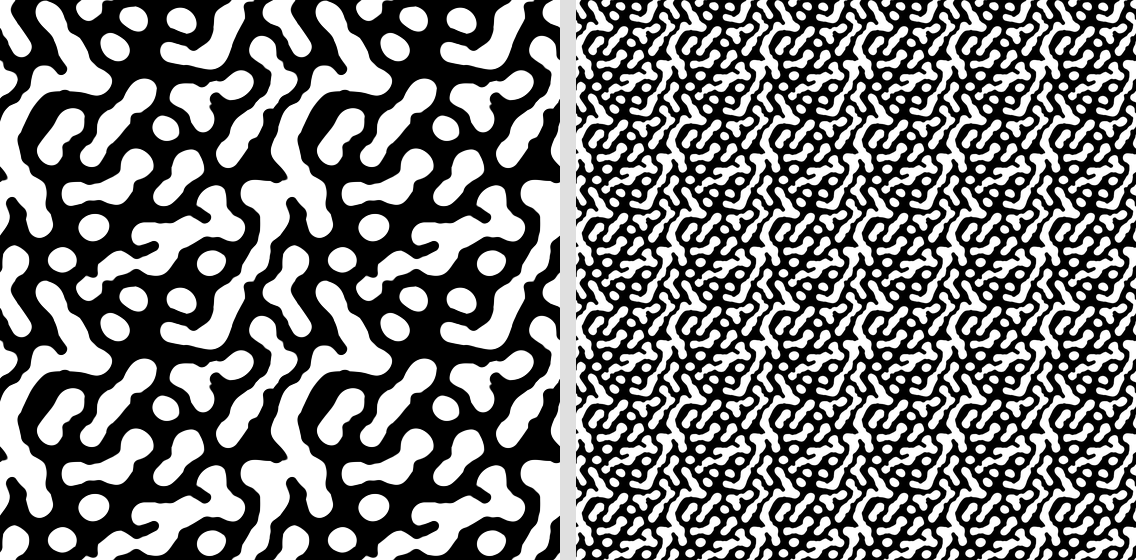
Left: one tile. Right: repeated 3 by 3.
Give the GLSL for this pattern, as a Shadertoy shader.

```glsl
// Seamless labyrinth of rounded white worms and dots on black.
#define REPEATS 2.0            // tiles across and down
#define GRID ivec2(6, 8)       // nodes per tile, even number of rows
#define SEED 7u
#define JITTER 0.36            // node scatter, in cells
#define LINK 0.74              // chance that a node tries to join a neighbour
#define RADIUS 0.046           // half width of a stroke, in tiles
#define BULGE 0.012            // swelling of dots and chain ends
#define GAP 0.036              // least clearance between worms
#define BARRIER 0.018          // half width of gaps inside bends
#define BLEND 0.011            // rounding of joints and corners
#define WARP 0.014             // bend of the whole lattice

const vec3 INK = vec3(1.0);
const vec3 GROUND = vec3(0.0);
const float TAU = 6.2831853;
const int SPAN = 5;
const int COUNT = SPAN * SPAN;

// Integer hash of a cell, wrapped to the tile
vec3 hash3(ivec2 cell) {
    uvec3 v = uvec3(uvec2((cell + GRID * 8) % GRID), SEED);
    v = v * 1664525u + 1013904223u;
    v.x += v.y * v.z; v.y += v.z * v.x; v.z += v.x * v.y;
    v ^= v >> 16u;
    v.x += v.y * v.z; v.y += v.z * v.x; v.z += v.x * v.y;
    return vec3(v >> 8u) / 16777216.0;
}

// Jittered node on a staggered lattice
vec2 nodePosition(ivec2 cell) {
    vec2 scatter = (hash3(cell).xy - 0.5) * JITTER;
    vec2 stagger = vec2(0.5 * float(cell.y & 1), 0.0);
    return (vec2(cell) + 0.5 + stagger + scatter) / vec2(GRID);
}

// Neighbours: 0 right, 1 upper right, 2 upper left
ivec2 neighbour(ivec2 cell, int side) {
    return cell + (side == 0 ? ivec2(1, 0) : ivec2((cell.y & 1) + 1 - side, 1));
}

// Side a node wants to join, 3 for none
int wantedSide(ivec2 cell) {
    float pick = hash3(cell).z / LINK;
    return pick >= 1.0 ? 3 : pick < 0.28 ? 0 : pick < 0.64 ? 1 : 2;
}

// One outgoing link per node avoids closed loops; sharp forks are dropped
ivec2 nextNode(ivec2 cell) {
    int side = wantedSide(cell);
    bool fork = side == 2 && wantedSide(cell - ivec2(1, 0)) == 1;
    return side == 3 || fork ? cell : neighbour(cell, side);
}

// Last node of a chain identifies its worm
ivec2 wormId(ivec2 cell) {
    for (int i = 0; i < 16; i++) {
        ivec2 next = nextNode(cell);
        if (next == cell) break;
        cell = next;
    }
    return cell;
}

float segmentDistance(vec2 p, vec2 a, vec2 b) {
    vec2 pa = p - a, ba = b - a;
    float t = clamp(dot(pa, ba) / max(dot(ba, ba), 1e-6), 0.0, 1.0);
    return length(pa - ba * t);
}

float smoothMax(float a, float b) {
    return max(a, b) + BLEND * log(1.0 + exp(-abs(a - b) / BLEND));
}

// Signed distance to the worms, negative inside
float wormDistance(vec2 p) {
    float dist[COUNT];
    ivec2 worm[COUNT];
    ivec2 home = ivec2(floor(p * vec2(GRID)));
    ivec2 nearestWorm = home;
    float nearest = 1e3, walls = 1e-30;

    for (int i = 0; i < COUNT; i++) {
        // Nearby links and the closest worm
        ivec2 cell = home + ivec2(i % SPAN, i / SPAN) - SPAN / 2;
        ivec2 next = nextNode(cell);
        vec2 a = nodePosition(cell);
        dist[i] = segmentDistance(p, a, nodePosition(next)) - (next == cell ? BULGE : 0.0);
        worm[i] = wormId(cell);
        if (dist[i] < nearest) {
            nearest = dist[i];
            nearestWorm = worm[i];
        }
        // Short walls across the pairs that are not linked
        for (int side = 0; side < 3; side++) {
            ivec2 other = neighbour(cell, side);
            if (other == next) continue;
            vec2 b = nodePosition(other), mid = 0.5 * (a + b);
            vec2 arm = 0.15 * vec2(a.y - b.y, b.x - a.x);
            walls += exp(-segmentDistance(p, mid - arm, mid + arm) / BLEND);
        }
    }

    // Smooth distances to the closest worm and to all the others
    float own = 1e-30, others = 1e-30;
    for (int i = 0; i < COUNT; i++) {
        float weight = exp(-dist[i] / BLEND);
        if (worm[i] == nearestWorm) own += weight;
        else others += weight;
    }
    float ownDistance = -BLEND * log(own);
    float otherDistance = -BLEND * log(others);

    // Limit the stroke width, part rival worms, open the bends
    float stroke = smoothMax(ownDistance - RADIUS, 0.5 * (ownDistance - otherDistance + GAP));
    return max(stroke, smoothMax(stroke - BLEND, BARRIER + BLEND * log(walls)));
}

void mainImage(out vec4 fragColor, in vec2 fragCoord) {
    vec2 p = REPEATS * fragCoord / iResolution.xy;
    p += WARP * sin(TAU * (p.yx * vec2(2.0, 1.0) + vec2(0.1, 0.6)));
    float pixel = REPEATS / min(iResolution.x, iResolution.y);
    float ink = smoothstep(0.6, -0.6, wormDistance(p) / pixel);
    fragColor = vec4(mix(GROUND, INK, ink), 1.0);
}
```
